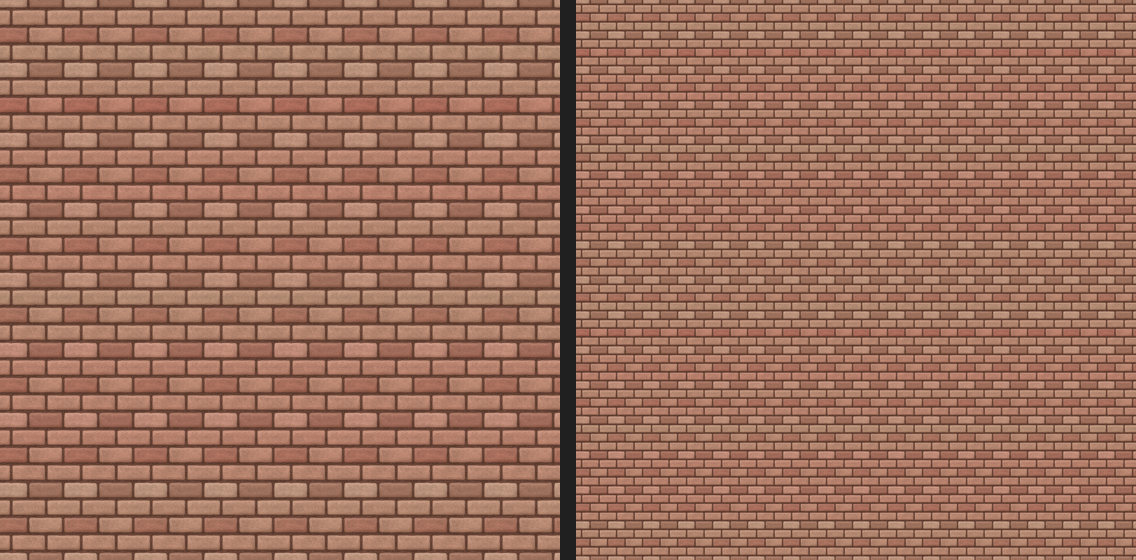
Left: one tile. Right: repeated 2 by 2.
A WebGL 2 fragment shader for this texture:

```glsl
#version 300 es
precision highp float;

uniform vec2 u_resolution;
out vec4 fragColor;

// Layout, measured in row heights; each brick is two rows long
const float ROWS = 32.0;
const float BRICK_LENGTH = 2.0;
const float MOTIF = 4.0;             // wear recurs every 4 rows and 2 bricks
const float EVEN_JOINT = 1.61;
const float ODD_JOINT = 0.64;
const vec2 BRICK_HALF = vec2(0.925, 0.405);
const float CORNER = 0.10;
const float EDGE_SOFTNESS = 0.055;
const float EDGE_WOBBLE = 0.07;

// Strength of the surface variation
const float MOTTLE = 0.15;
const float GRAIN = 0.10;
const float RIM_LIGHT = 0.07;
const float ROW_TINT = 0.05;

const vec3 BRICK_MID = vec3(0.705, 0.515, 0.430);
const vec3 BRICK_LIGHT = vec3(0.745, 0.570, 0.485);
const vec3 BRICK_DARK = vec3(0.620, 0.435, 0.360);
const vec3 BRICK_RED = vec3(0.650, 0.430, 0.360);
const vec3 MORTAR_DARK = vec3(0.340, 0.215, 0.165);
const vec3 MORTAR_LIGHT = vec3(0.500, 0.335, 0.275);

float hash(vec2 p) {
    return fract(sin(dot(p, vec2(127.1, 311.7))) * 43758.5453);
}

// Value noise with whole cells per row height, wrapping at the motif
float wrapNoise(vec2 p, vec2 cells) {
    vec2 period = cells * MOTIF;
    p *= cells;
    vec2 cell = floor(p);
    vec2 f = p - cell;
    f = f * f * (3.0 - 2.0 * f);
    vec2 a = mod(cell, period);
    vec2 b = mod(cell + 1.0, period);
    return mix(mix(hash(a), hash(vec2(b.x, a.y)), f.x),
               mix(hash(vec2(a.x, b.y)), hash(b), f.x), f.y);
}

float roundedBox(vec2 p, vec2 halfSize, float radius) {
    vec2 q = abs(p) - halfSize + radius;
    return length(max(q, 0.0)) + min(max(q.x, q.y), 0.0) - radius;
}

// Even rows alternate light and dark, or tan and red; odd rows stay even
vec3 brickColor(float row, float column) {
    float kind = mod(row, 4.0);
    float alternate = mod(column, 2.0);
    vec3 color = mix(BRICK_MID, BRICK_LIGHT, 0.25 * alternate);
    if (kind < 0.5) color = mix(BRICK_DARK, BRICK_LIGHT, alternate);
    else if (abs(kind - 2.0) < 0.5) color = mix(BRICK_MID, BRICK_RED, alternate);
    float tint = hash(vec2(mod(row, ROWS), 7.0)) - 0.5;
    return color * (1.0 + ROW_TINT * tint * vec3(0.6, -1.5, -1.0));
}

void main() {
    vec2 grid = gl_FragCoord.xy / u_resolution * ROWS;
    float pixel = ROWS / min(u_resolution.x, u_resolution.y);

    // Running bond
    float row = floor(grid.y + 0.5);
    float joint = mix(EVEN_JOINT, ODD_JOINT, mod(row, 2.0));
    float along = (grid.x - joint) / BRICK_LENGTH;
    float column = floor(along);
    vec2 local = vec2((along - column - 0.5) * BRICK_LENGTH, grid.y - row);

    // Wear
    float broad = wrapNoise(grid, vec2(2.0, 3.0));
    float medium = wrapNoise(grid + 0.37, vec2(5.0, 7.0));
    float fine = wrapNoise(grid, vec2(14.0));
    float mottle = 0.6 * broad + 0.4 * medium - 0.5;

    // Worn outline
    float edge = roundedBox(local, BRICK_HALF, CORNER);
    edge += EDGE_WOBBLE * (0.6 * medium + 0.4 * fine - 0.5);
    float softness = max(EDGE_SOFTNESS, 0.7 * pixel);
    float brickMask = 1.0 - smoothstep(-softness, softness, edge);

    // Brick face with a lit upper rim and a shaded lower one
    vec3 face = brickColor(row, column);
    face *= 1.0 + MOTTLE * mottle + GRAIN * (fine - 0.5);
    float rim = smoothstep(-0.20, -0.07, edge);
    face += RIM_LIGHT * rim * clamp(local.y * 2.5 - local.x * 0.25, -1.0, 1.0);

    // Mortar, darkest beneath each brick
    float shadow = smoothstep(0.25, -0.25, local.y);
    float mortarTone = 0.30 + 0.7 * (fine - 0.5) + 0.5 * mottle - 0.15 * shadow;
    vec3 mortar = mix(MORTAR_DARK, MORTAR_LIGHT, clamp(mortarTone, 0.0, 1.0));

    fragColor = vec4(mix(mortar, face, brickMask), 1.0);
}
```
